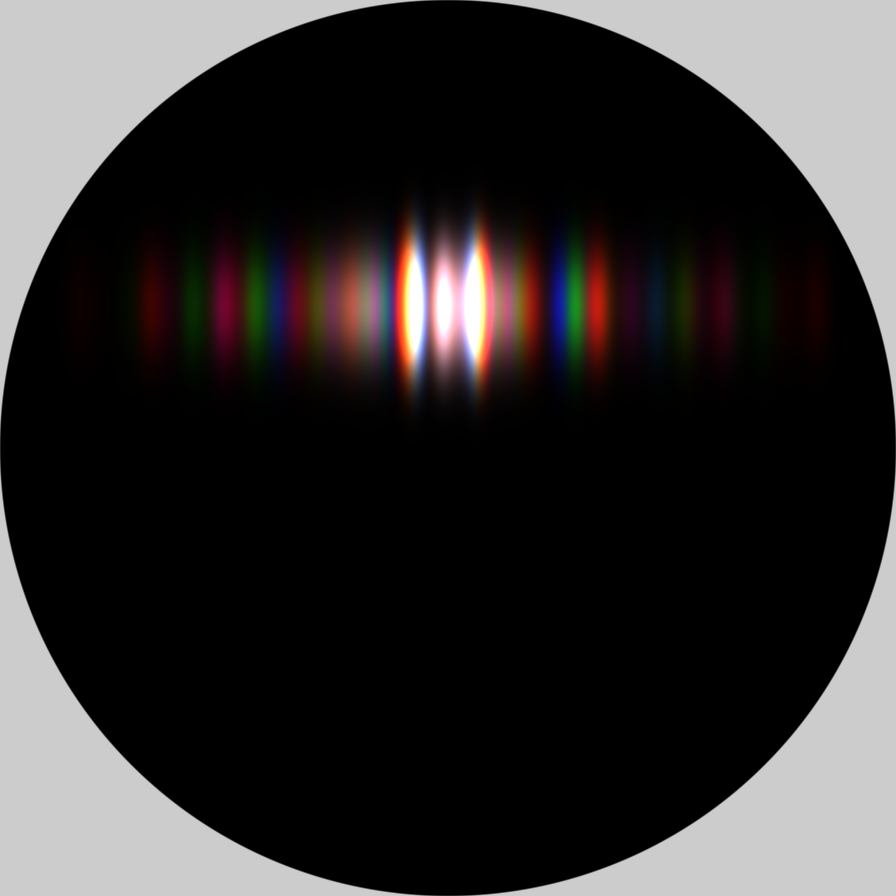
A three.js fragment shader for this background:

```glsl
varying vec2 vUv;

#define BACKDROP vec3(0.8)
#define DISC_RADIUS 0.5
#define EDGE_SOFTNESS 0.0012
#define BAND_CENTRE vec2(0.495, 0.659)
#define BAND_HEIGHT 0.042
#define WAVELENGTHS vec3(1.0, 0.86, 0.76)
#define CHANNEL_GAIN vec3(1.0, 0.72, 0.8)
#define LEFT_SPACING 0.0815
#define RIGHT_SPACING 0.104

float bell(float t) {
  return exp(-0.5 * t * t);
}

// One diffraction order, dispersed separately in each colour channel.
vec3 lobe(vec3 angle, float centre, float width, float power) {
  vec3 t = (angle - centre) / width;
  return power * exp(-0.5 * t * t);
}

// Bright central orders.
vec3 coreOrders(vec3 angle) {
  vec3 light = lobe(angle, -0.038, 0.0088, 2.7);
  light += lobe(angle, 0.0, 0.0105, 1.6);
  light += lobe(angle, 0.024, 0.0090, 0.75);
  light += lobe(angle, 0.042, 0.0078, 2.9);
  return light;
}

// Coloured fringes beside the core.
vec3 innerFringes(vec3 angle) {
  vec3 light = lobe(angle, -0.122, 0.0120, 0.32);
  light += lobe(angle, -0.099, 0.0100, 0.58);
  light += lobe(angle, -0.077, 0.0070, 0.50);
  light += lobe(angle, 0.069, 0.0095, 0.65);
  light += lobe(angle, 0.096, 0.0095, 0.52);
  light += lobe(angle, 0.171, 0.0095, 0.65);
  return light;
}

// Evenly spaced faint orders, fading toward the rim.
vec3 outerFringes(vec3 angle) {
  vec3 light = lobe(angle, 0.0, 0.16, 0.10);
  for (int i = 2; i <= 5; i++) {
    float k = float(i);
    float power = 0.40 * bell((k - 2.8) * 0.95);
    light += lobe(angle, -LEFT_SPACING * k, 0.0105, power);
    light += lobe(angle, -LEFT_SPACING * k + 0.021, 0.0110, 0.35 * power);
  }
  for (int i = 2; i <= 4; i++) {
    float k = float(i);
    float power = 0.20 * bell((k - 2.9) * 1.1);
    light += lobe(angle, RIGHT_SPACING * k, 0.0110, power);
    light += lobe(angle, RIGHT_SPACING * k - 0.034, 0.0120, 0.6 * power);
  }
  return light;
}

void main() {
  vec2 offset = vUv - BAND_CENTRE;
  vec3 angle = offset.x / WAVELENGTHS;

  // Spectrum with a soft vertical falloff.
  vec3 spectrum = coreOrders(angle) + innerFringes(angle) + outerFringes(angle);
  spectrum *= CHANNEL_GAIN * bell(offset.y / BAND_HEIGHT);

  // Dark disc over the backdrop.
  float rim = length(vUv - 0.5) - DISC_RADIUS;
  float outside = smoothstep(-EDGE_SOFTNESS, EDGE_SOFTNESS, rim);
  vec3 color = mix(clamp(spectrum, 0.0, 1.0), BACKDROP, outside);
  gl_FragColor = vec4(color, 1.0);
}
```
